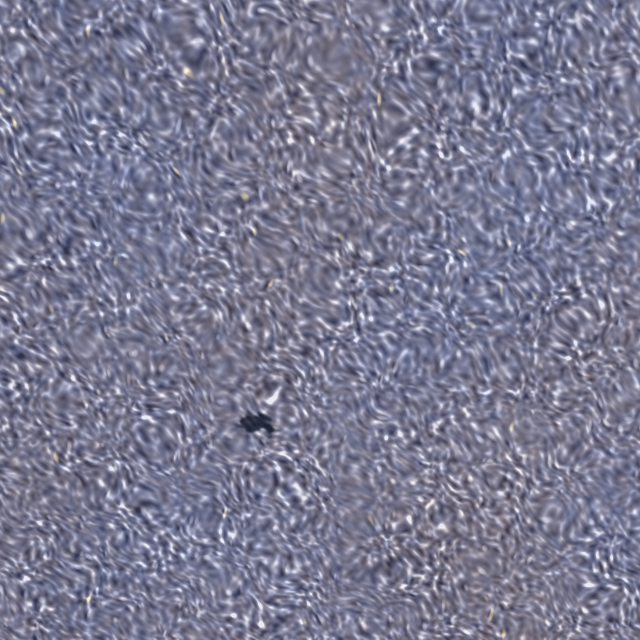
Give the GLSL for this texture, as a WebGL 2 fragment shader.

```glsl
#version 300 es
precision highp float;
// Weathered blue-grey asphalt: slanted fine grit, bright chips and a dark stain.

uniform vec2 u_resolution;
out vec4 fragColor;

vec3 hash3(vec2 cell) {
  vec3 h = fract(cell.xyx * vec3(0.1031, 0.1030, 0.0973));
  h += dot(h, h.yxz + 33.33);
  return fract((h.xxy + h.yzz) * h.zyx);
}

mat2 rotation(float angle) {
  float c = cos(angle), s = sin(angle);
  return mat2(c, -s, s, c);
}

float cornerSlope(vec2 cell, vec2 offset) {
  float angle = 6.2832 * hash3(cell).x;
  return dot(vec2(cos(angle), sin(angle)), offset);
}

// Gradient noise scaled to a standard deviation near one.
float noise(vec2 p) {
  vec2 i = floor(p), f = fract(p);
  vec2 w = f * f * f * (f * (f * 6.0 - 15.0) + 10.0);
  vec2 e = vec2(0.0, 1.0);
  float low = mix(cornerSlope(i, f), cornerSlope(i + e.yx, f - e.yx), w.x);
  float high = mix(cornerSlope(i + e.xy, f - e.xy), cornerSlope(i + e.yy, f - e.yy), w.x);
  return 4.7 * mix(low, high, w.y);
}

// Scattered chips: x = lit face, y = shadow at the lower left, z = warmth.
vec3 chips(vec2 p) {
  vec2 home = floor(p);
  vec3 sum = vec3(0.0);
  for (int y = -1; y <= 1; y++) {
    for (int x = -1; x <= 1; x++) {
      vec2 cell = home + vec2(x, y);
      vec3 place = hash3(cell + 71.0);
      vec3 kind = hash3(cell + 193.0);
      float present = step(0.66, place.z);
      vec2 size = vec2(0.17, 0.24 + 0.16 * kind.y) * (0.75 + 0.4 * kind.x);
      mat2 turn = rotation(0.5 + 1.5 * (kind.z - 0.5));
      vec2 d = p - cell - place.xy;
      float face = 1.0 - smoothstep(0.25, 1.25, length(turn * d / size));
      float shade = 1.0 - smoothstep(0.3, 1.4, length(turn * (d + vec2(0.22, 0.13)) / size));
      face *= present * (0.45 + 0.55 * kind.x);
      sum.xy += vec2(face, present * shade);
      sum.z += face * step(0.95, kind.y);
    }
  }
  return sum;
}

void main() {
  vec2 uv = gl_FragCoord.xy / u_resolution.y;

  // Grit grows slightly coarser towards the top; a gentle warp bends it.
  vec2 p = (uv - 0.5) * (1.08 - 0.16 * uv.y) + 3.0;
  p += 0.004 * vec2(noise(p * 15.0), noise(p * 15.0 + 40.0));

  // Two slanted layers of elongated grit, with patchy contrast.
  float grit = 0.8 * noise(rotation(0.5) * p * vec2(88.0, 53.0))
             + 0.6 * noise(rotation(0.9) * p * vec2(128.0, 88.0) + 17.0);
  grit *= 1.0 + 0.16 * noise(p * 9.0 + 5.0);
  vec3 chip = chips(p * 44.0);

  float tone = 0.463 + 0.073 * grit + 0.03 * pow(max(grit, 0.0), 2.0);
  tone += 0.01 * noise(uv * 5.0 + 23.0);
  tone += 0.26 * chip.x - 0.07 * chip.y * (1.0 - min(chip.x, 1.0));
  tone = clamp(tone, 0.2, 0.92);

  // Blue-violet body, with bluer and browner drifts and faint grain tints.
  vec3 color = vec3(tone, tone, tone + 0.095 - 0.06 * smoothstep(0.6, 0.95, tone));
  float warmth = 0.5 * noise(uv * 3.0 + 9.0) + 0.5 * noise(p * 48.0 + 61.0)
               + 0.9 * (0.5 - uv.y);
  color += warmth * vec3(0.014, 0.001, -0.018);
  color += chip.z * vec3(0.07, 0.03, -0.15);

  // Ragged dark stain.
  vec2 fromStain = (uv - vec2(0.395, 0.335)) * vec2(1.0, 1.35);
  float ragged = length(fromStain) + 0.006 * noise(uv * 42.0) + 0.003 * grit;
  float stain = 1.0 - smoothstep(0.014, 0.032, ragged);
  color = mix(color, vec3(0.13, 0.15, 0.22) + 0.03 * grit, 0.9 * stain);

  fragColor = vec4(clamp(color, 0.0, 1.0), 1.0);
}
```
